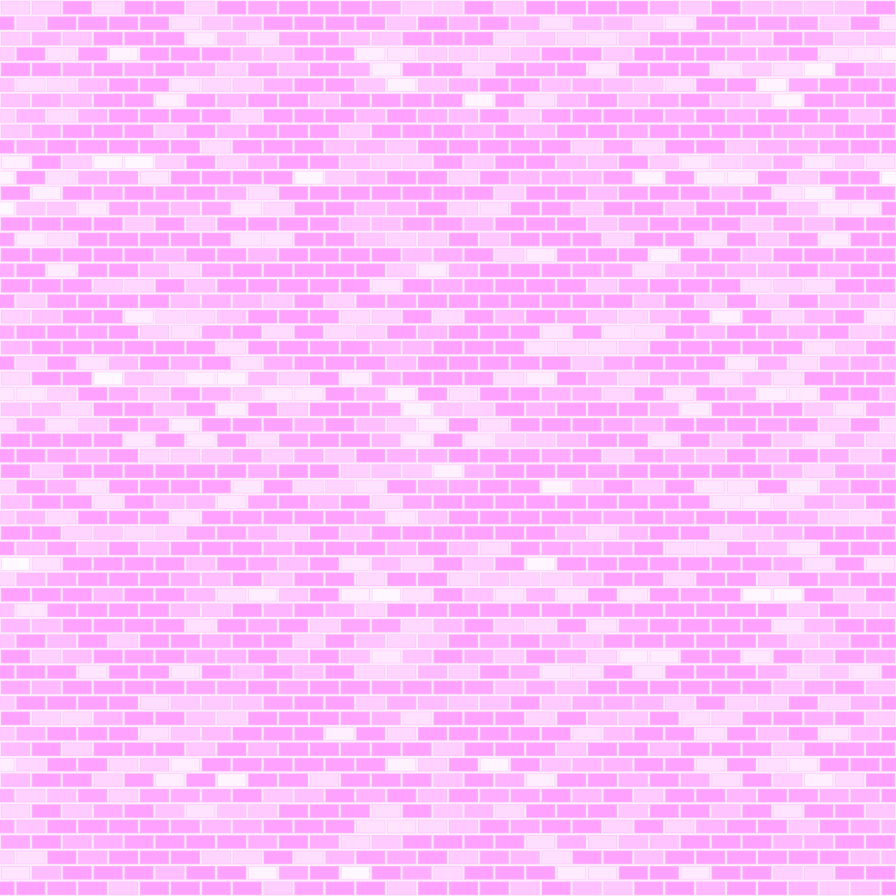
A Shadertoy shader for this pattern:

```glsl
const vec2  BRICK_COUNT     = vec2(29.0, 58.0);
const float BRICK_ASPECT    = 2.0;
const float MORTAR_HALF     = 0.06;   // in brick heights
const float RIM_HALF        = 0.11;
const float RIM_STRENGTH    = 0.65;
const vec3  BASE_PINK       = vec3(1.0, 0.63, 1.0);
const vec3  PALEST_PINK     = vec3(1.0, 0.99, 1.0);
const vec3  RIM_COLOR       = vec3(1.0, 0.75, 1.0);
const vec3  MORTAR_COLOR    = vec3(1.0, 0.93, 1.0);
const float PALE_THRESHOLD  = 0.48;
const float BAND_PERIOD     = 6.4;    // in bricks
const float BAND_PHASE      = 0.6;
const float BAND_STRENGTH   = 0.13;
const float CALMEST_ROW     = 0.45;
const float TAU             = 6.2831853;

float hash(vec2 p) {
    vec3 q = fract(vec3(p.xyx) * 0.1031);
    q += dot(q, q.yzx + 33.33);
    return fract((q.x + q.y) * q.z);
}

// Box-filtered coverage of a line centred on distance zero
float lineCoverage(float dist, float halfWidth, float pixel) {
    float outer = clamp(0.5 + (halfWidth - dist) / pixel, 0.0, 1.0);
    float inner = clamp(0.5 - (halfWidth + dist) / pixel, 0.0, 1.0);
    return outer - inner;
}

// Many bricks keep the base tone; pale ones gather in soft vertical bands
vec3 brickColor(vec2 id, float centerX) {
    float band = BAND_STRENGTH * cos(TAU * (centerX - BAND_PHASE) / BAND_PERIOD);
    float threshold = PALE_THRESHOLD - band;
    float paleness = max(hash(id + 17.0) - threshold, 0.0) / (1.0 - threshold);
    float rowContrast = mix(CALMEST_ROW, 1.0, sqrt(hash(vec2(id.y, 71.0))));
    return mix(BASE_PINK, PALEST_PINK, paleness * rowContrast);
}

void mainImage(out vec4 fragColor, in vec2 fragCoord) {
    // Running bond: even rows shift by half a brick
    vec2 grid = fragCoord / iResolution.xy * BRICK_COUNT;
    float shift = 0.5 * (1.0 - mod(floor(grid.y), 2.0));
    grid.x += shift;
    vec2 id = floor(grid);
    vec2 cell = fract(grid);

    // Distance to the nearest joint, in brick heights
    vec2 joint = min(cell, 1.0 - cell) * vec2(BRICK_ASPECT, 1.0);
    vec2 pixel = BRICK_COUNT / iResolution.xy * vec2(BRICK_ASPECT, 1.0);

    vec2 rim = vec2(lineCoverage(joint.x, RIM_HALF, pixel.x),
                    lineCoverage(joint.y, RIM_HALF, pixel.y));
    vec2 mortar = vec2(lineCoverage(joint.x, MORTAR_HALF, pixel.x),
                       lineCoverage(joint.y, MORTAR_HALF, pixel.y));

    // Brick, then its tinted rim, then the pale joint
    vec3 color = brickColor(id, id.x + 0.5 - shift);
    color = mix(color, RIM_COLOR, RIM_STRENGTH * max(rim.x, rim.y));
    color = mix(color, MORTAR_COLOR, max(mortar.x, mortar.y));
    fragColor = vec4(color, 1.0);
}
```
